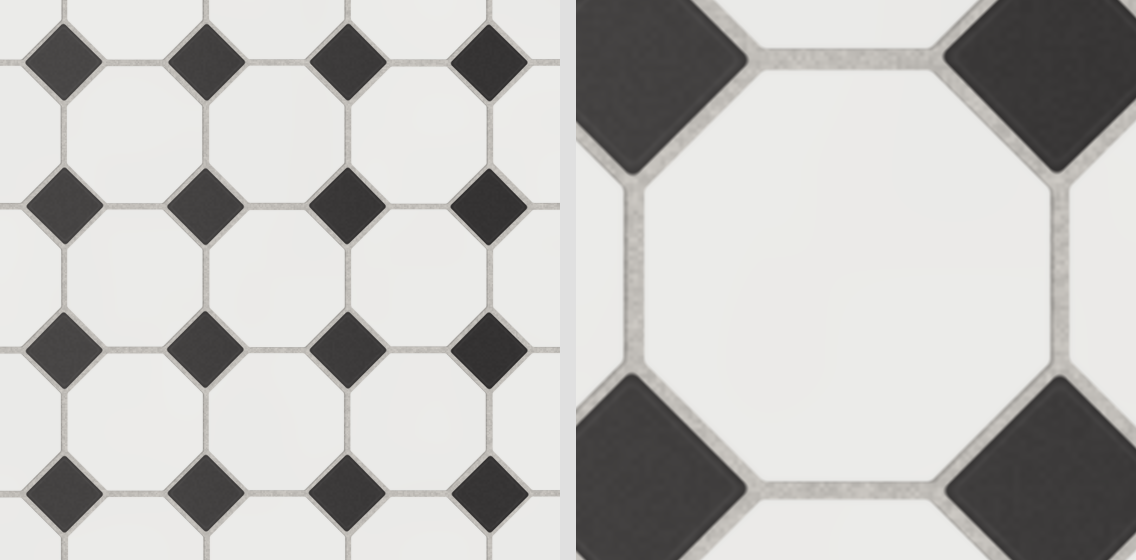
Left: the whole. Right: its middle third, enlarged.
A three.js fragment shader for this pattern:

```glsl
// Octagon-and-dot floor: white clipped squares with black diamonds at their corners.
// Two repeated distance functions are layered over a speckled grout bed;
// hashes nudge each tile and vary its tone slightly.

varying vec2 vUv;

const vec2 PITCH = vec2(0.2531, 0.2565);      // spacing of the repeats
const vec2 FIRST_DOT = vec2(0.1148, 0.1185);  // centre of the lower left diamond
const float JOINT = 0.0057;                   // half width of a straight joint
const float CLIP = 0.0825;                    // reach of the octagon's cut corner
const float DOT = 0.0705;                     // half diagonal of a diamond
const float SOFT = 0.0013;                    // edge softness

const vec3 WHITE = vec3(0.922, 0.921, 0.913);
const vec3 BLACK_LEFT = vec3(0.276, 0.268, 0.266);
const vec3 BLACK_RIGHT = vec3(0.210, 0.203, 0.203);
const vec3 GROUT = vec3(0.755, 0.742, 0.722);

float hash(vec2 p) {
  return fract(sin(dot(p, vec2(127.1, 311.7))) * 43758.5453);
}

vec2 hash2(vec2 p) {
  return vec2(hash(p), hash(p + 37.2));
}

float noise(vec2 p) {
  vec2 i = floor(p);
  vec2 f = fract(p);
  f = f * f * (3.0 - 2.0 * f);
  return mix(mix(hash(i), hash(i + vec2(1.0, 0.0)), f.x),
             mix(hash(i + vec2(0.0, 1.0)), hash(i + vec2(1.0, 1.0)), f.x), f.y);
}

float smoothMax(float a, float b, float k) {
  float h = max(k - abs(a - b), 0.0) / k;
  return max(a, b) + h * h * k * 0.25;
}

float coverage(float d) {
  return 1.0 - smoothstep(-SOFT, SOFT, d);
}

// Octagon: a rectangle with its four corners cut at 45 degrees
float octagonDistance(vec2 p) {
  vec2 cell = floor(p / PITCH);
  vec2 nudge = (hash2(cell + 5.3) - 0.5) * 0.0022;
  vec2 q = abs(p - (cell + 0.5) * PITCH - nudge);
  vec2 side = q - 0.5 * PITCH + JOINT;
  float cut = (q.x + q.y - 0.5 * (PITCH.x + PITCH.y) + CLIP) * 0.7071;
  return smoothMax(max(side.x, side.y), cut, 0.002);
}

// Diamond: a slightly turned, rounded square standing on its corner
float diamondDistance(vec2 p, vec2 cell) {
  vec2 q = p - cell * PITCH - (hash2(cell + 11.7) - 0.5) * 0.0028;
  float turn = 0.7854 + (hash(cell + 2.9) - 0.5) * 0.025;
  float c = cos(turn);
  float s = sin(turn);
  q = abs(vec2(c * q.x - s * q.y, s * q.x + c * q.y)) - DOT * 0.7071;
  return smoothMax(q.x, q.y, 0.006);
}

// Sandy grout, darker beside the tile edges that shade it
vec3 groutColor(vec2 p) {
  float grain = 0.6 * noise(p * 370.0) + 0.4 * noise(p * 170.0 + 9.0) - 0.5;
  float shade = coverage(octagonDistance(p - vec2(0.0024, -0.0008)));
  return GROUT * (1.0 + 0.16 * grain) * (1.0 - 0.14 * shade);
}

vec3 octagonColor(vec2 p, float d) {
  float tone = (hash(floor(p / PITCH) + 21.4) - 0.5) * 0.008;
  float cloud = (noise(p * 9.0) - 0.5) * 0.006;
  float rim = smoothstep(-0.004, 0.0, d) * 0.012;
  return WHITE + tone + cloud - rim;
}

// Matte black glaze with a faint light line along the bevel
vec3 diamondColor(vec2 p, vec2 cell, float d, float across) {
  vec3 color = mix(BLACK_LEFT, BLACK_RIGHT, smoothstep(0.1, 0.9, across));
  float tone = (hash(cell + 8.6) - 0.5) * 0.02;
  float grain = (noise(p * 260.0) - 0.5) * 0.018;
  float bevel = exp(-pow((d + 0.005) / 0.0016, 2.0)) * 0.025;
  float rim = smoothstep(-0.0035, -0.0005, d) * 0.025;
  return color + tone + grain + bevel - rim;
}

void main() {
  vec2 p = vUv - FIRST_DOT;
  vec2 dotCell = floor(p / PITCH + 0.5);
  float octagon = octagonDistance(p);
  float diamond = diamondDistance(p, dotCell);

  // Layers: grout, then octagons, then diamonds
  vec3 color = groutColor(p);
  color = mix(color, octagonColor(p, octagon), coverage(octagon));
  color = mix(color, diamondColor(p, dotCell, diamond, vUv.x), coverage(diamond));
  gl_FragColor = vec4(color, 1.0);
}
```
